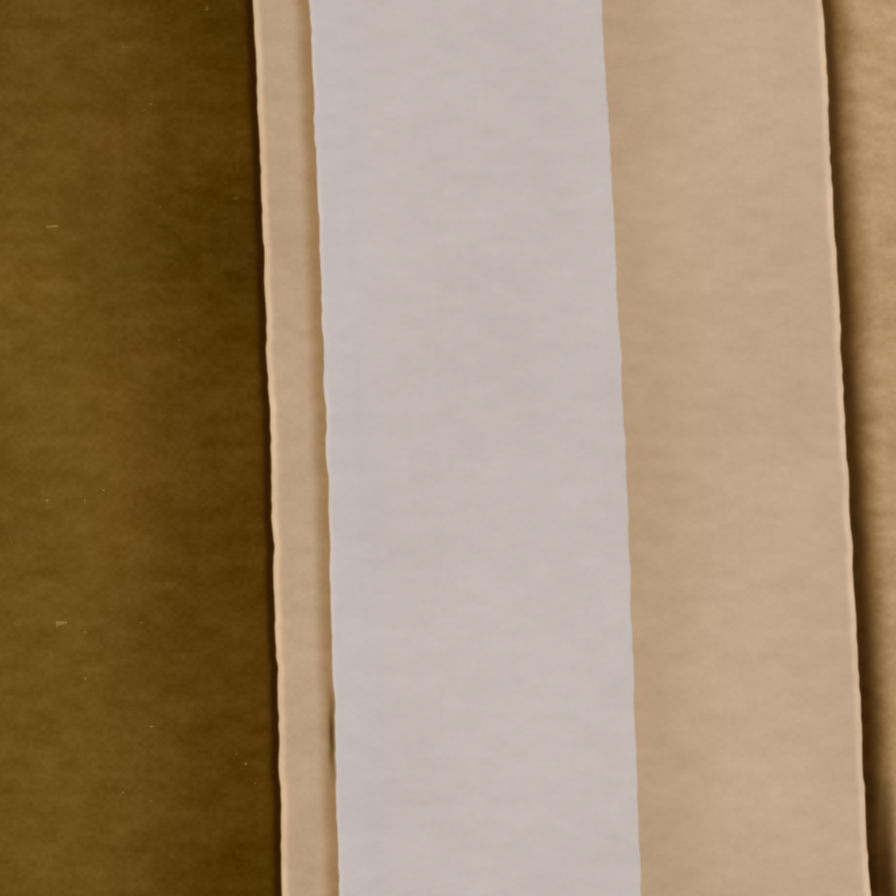
A three.js fragment shader for this texture:

```glsl
// Leaning strips of brown board, tan card and pale paper with worn edges and a dark groove.
varying vec2 vUv;

float hash(vec2 p) {
  return fract(sin(dot(p, vec2(127.1, 311.7))) * 43758.55);
}

float noise(vec2 p) {
  vec2 i = floor(p), f = fract(p);
  f = f * f * (3.0 - 2.0 * f);
  return mix(mix(hash(i), hash(i + vec2(1.0, 0.0)), f.x),
             mix(hash(i + vec2(0.0, 1.0)), hash(i + 1.0), f.x), f.y);
}

float fbm(vec2 p) {
  float sum = 0.0, amp = 0.5;
  for (int i = 0; i < 5; i++) {
    sum += amp * noise(p);
    p = p * 2.03 + 17.3;
    amp *= 0.5;
  }
  return sum;
}

// Signed distance to the right of a slightly bowed, rough edge.
float edgeDist(float top, float lean, float bow, float seed) {
  float t = 1.0 - vUv.y;
  float rough = noise(vec2(seed, t * 28.0)) + 0.5 * noise(vec2(seed, t * 90.0)) - 0.75;
  return vUv.x - (top + lean * t - bow * t * t) - 0.0022 * rough;
}

float cover(float d) {
  return smoothstep(-0.0017, 0.0017, d);
}

float ridge(float d, float width) {
  return exp(-d * d / (width * width));
}

void main() {
  float t = 1.0 - vUv.y;
  float board = edgeDist(0.283, 0.042, 0.010, 3.0);
  float paper = edgeDist(0.345, 0.045, 0.012, 11.0);
  float card = edgeDist(0.671, 0.062, 0.018, 23.0);
  float groove = edgeDist(0.918, 0.054, 0.0, 37.0);
  float cloud = fbm(vUv * 7.0) - 0.48;
  float fiber = fbm(vUv * vec2(38.0, 75.0)) - 0.48;
  float grain = noise(vUv * 230.0) - 0.5;
  float wear = noise(vec2(5.0, t * 22.0));

  // Brown board, darker towards its right edge and at the top
  float light = smoothstep(0.02, 0.25, -board) * (0.72 + 0.28 * smoothstep(0.0, 0.5, t));
  vec3 color = mix(vec3(0.315, 0.205, 0.03), vec3(0.425, 0.315, 0.105), light);
  color += vec3(0.09, 0.08, 0.05) * cloud + 0.07 * fiber + 0.025 * grain;
  color += 0.13 * smoothstep(0.94, 1.0, noise(vUv * 95.0)) * smoothstep(0.62, 0.8, noise(vUv * 13.0));
  color = mix(color, vec3(0.17, 0.09, 0.005), 0.85 * ridge(board + 0.004, 0.0055));

  // Narrow tan strip with a bright left rim and a shaded right side
  vec3 strip = mix(vec3(0.73, 0.62, 0.50), vec3(0.61, 0.48, 0.33), smoothstep(-0.022, -0.003, paper));
  strip += 0.05 * cloud + 0.05 * fiber + 0.015 * grain;
  strip += vec3(0.13, 0.12, 0.10) * ridge(board - 0.004, 0.004) * (0.5 + 0.5 * wear);
  float nick = ridge(t - 0.82, 0.035) * ridge(paper + 0.004, 0.003);
  strip = mix(strip, vec3(0.28, 0.19, 0.08), 0.75 * nick);
  color = mix(color, strip, cover(board));

  // Pale paper
  vec3 sheet = vec3(0.764, 0.722, 0.699) + 0.035 * cloud + 0.028 * fiber + 0.008 * grain;
  sheet += vec3(0.0, 0.006, 0.016) * ridge(paper - 0.012, 0.025);
  sheet += vec3(0.05, 0.035, 0.01) * ridge(paper - 0.002, 0.003) * wear;
  color = mix(color, sheet, cover(paper));

  // Wide tan card with a bright worn right rim
  vec3 tan = mix(vec3(0.715, 0.605, 0.485), vec3(0.75, 0.645, 0.54), smoothstep(0.0, 0.12, card));
  tan += 0.045 * cloud + 0.045 * fiber + 0.012 * grain;
  tan += vec3(0.11, 0.10, 0.08) * ridge(groove + 0.004, 0.004) * (0.4 + 0.6 * wear);
  color = mix(color, tan, cover(card));

  // Groove shadow, deepening downwards, with a tan surface beyond
  float depth = max(groove, 0.0);
  vec3 beyond = mix(vec3(0.49, 0.36, 0.20), vec3(0.70, 0.58, 0.42), smoothstep(0.008, 0.045, depth));
  beyond += 0.08 * cloud + 0.12 * fiber + 0.03 * grain;
  float shade = ridge(depth - 0.004, 0.008 + 0.009 * t) * mix(0.62, 0.95, t);
  shade = max(shade, 0.85 * smoothstep(0.78, 1.0, t) * (1.0 - smoothstep(0.018, 0.04, depth)));
  beyond = mix(beyond, vec3(0.20, 0.115, 0.02), clamp(shade + 0.35 * fiber * shade, 0.0, 1.0));
  color = mix(color, beyond, cover(groove));

  gl_FragColor = vec4(clamp(color, 0.0, 1.0), 1.0);
}
```
